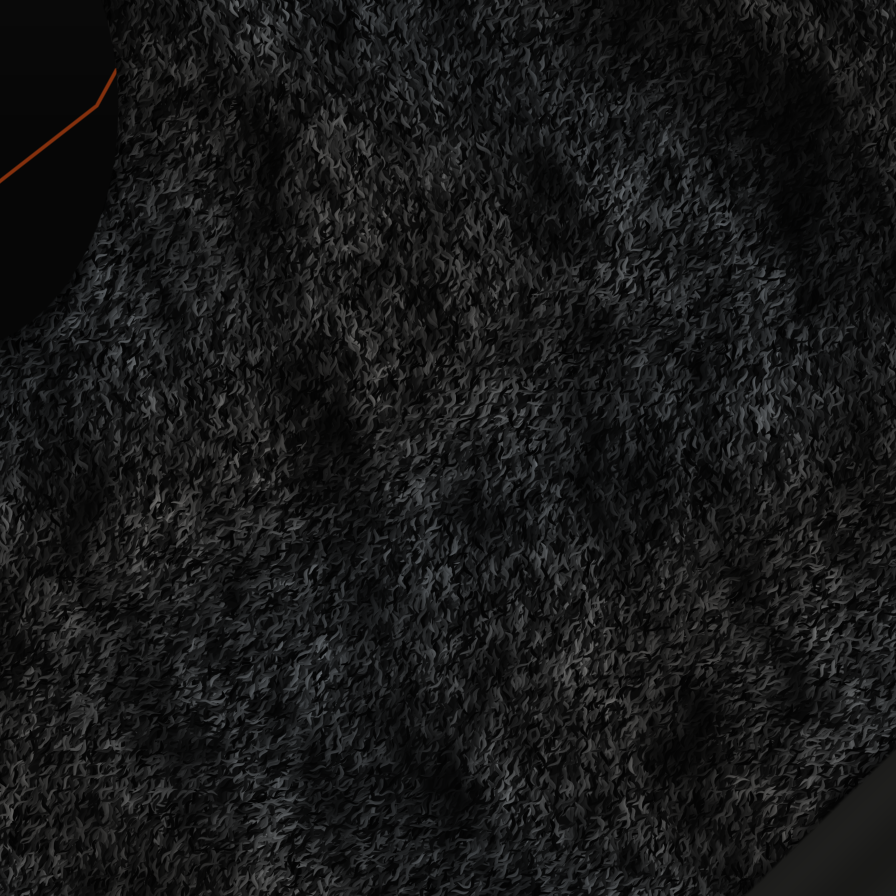
This texture is drawn by a Shadertoy shader. Its source:

```glsl
// Dark shaggy fabric: layers of short, bent fibres scattered on jittered grids.
// Layered sines form the folds and cellular noise the tufts; a black disc with
// an orange seam and a grey corner overlap the cloth.

vec2 hash2(vec2 p) {
    vec3 q = fract(p.xyx * vec3(0.1031, 0.1030, 0.0973));
    q += dot(q, q.yzx + 33.33);
    return fract((q.xx + q.yz) * q.zy);
}

// Distance to the nearest jittered cell point
float cellular(vec2 p) {
    vec2 cell = floor(p);
    float nearest = 2.0;
    for (int j = -1; j <= 1; j++)
    for (int i = -1; i <= 1; i++) {
        vec2 id = cell + vec2(i, j);
        nearest = min(nearest, length(id + hash2(id + 71.0) - p));
    }
    return nearest;
}

float segmentDistance(vec2 p, vec2 a, vec2 b) {
    vec2 ab = b - a;
    return length(p - a - ab * clamp(dot(p - a, ab) / dot(ab, ab), 0.0, 1.0));
}

// Light on the cloth: steep folds, tufts and one deep crease
float clothLight(vec2 p) {
    float across = p.x + 0.25 * p.y + 0.12 * p.y * p.y + 0.012 * sin(p.y * 17.0 + p.x * 9.0);
    float folds = 0.16 * sin(across * 43.0 + 1.6 * sin(p.y * 5.0))
                + 0.12 * sin(across * 19.0 + 1.0)
                + 0.08 * sin(p.y * 13.0 - p.x * 21.0);
    float tufts = 0.6 * (0.5 - cellular(p * vec2(26.0, 19.0)))
                + 0.5 * (0.5 - cellular(p * vec2(11.0, 7.0) + 5.0));
    float crease = segmentDistance(p, vec2(0.70, 1.0), vec2(1.0, 0.72));
    float light = 0.68 + folds + tufts;
    light *= mix(0.4, 1.0, smoothstep(0.01, 0.13, crease));
    return clamp(light, 0.12, 1.25);
}

// One layer of fibres painted over the shade below it
float fibreLayer(float shade, vec2 p, float layer, float light) {
    float density = 56.0 + 2.3 * layer;
    vec2 g = p * density + layer * vec2(17.3, 41.7);
    float soft = max(0.07, 0.7 * density / iResolution.y);
    float lean = 0.85 + 0.5 * p.y + 0.35 * sin(p.x * 9.0 + 3.0 * sin(p.y * 6.0));
    vec2 cell = floor(g);
    for (int j = -1; j <= 1; j++)
    for (int i = -1; i <= 1; i++) {
        vec2 id = cell + vec2(i, j);
        vec2 place = hash2(id + layer * 13.0);
        vec2 look = hash2(id + layer * 29.0 + 101.0);
        float angle = lean + (look.x - 0.5) * 1.5;
        vec2 along = vec2(cos(angle), sin(angle));
        vec2 d = g - id - place;
        float u = dot(d, along) / mix(0.6, 0.9, place.x);
        float v = dot(d, vec2(-along.y, along.x));
        v -= 0.13 * sin(u * 3.0 + place.y * 6.28);
        float halfWidth = mix(0.10, 0.17, look.x) * (1.0 - u * u);
        float cover = 1.0 - smoothstep(-soft, soft, abs(v) - halfWidth);
        cover *= 1.0 - smoothstep(0.75, 1.0, abs(u));
        float tone = 0.015 + 0.36 * pow(look.y, 1.6) * light;
        tone *= 1.0 - 0.25 * smoothstep(-0.15, 0.15, v);
        shade = mix(shade, tone, cover);
    }
    return shade;
}

void mainImage(out vec4 fragColor, in vec2 fragCoord) {
    vec2 p = fragCoord / iResolution.y;
    float pixel = 1.0 / iResolution.y;

    // Cloth
    float light = clothLight(p);
    float shade = 0.02 + 0.025 * light;
    for (int k = 0; k < 8; k++) shade = fibreLayer(shade, p, float(k), light);
    float warmth = 0.5 + 0.5 * sin(p.x * 8.0 + 2.0 * sin(p.y * 7.0));
    vec3 color = shade * mix(vec3(0.95, 1.0, 1.04), vec3(1.01, 1.0, 0.98), warmth);

    // Grey corner with a thin shadow along its edge
    float corner = (p.x - 0.83 - 1.03 * p.y) * 0.7;
    color *= mix(0.45, 1.0, smoothstep(0.0, 0.02, abs(corner)));
    vec3 cornerGrey = vec3(0.105, 0.105, 0.10) + 0.012 * sin(corner * 60.0);
    color = mix(color, cornerGrey, smoothstep(-0.002, 0.002 + pixel, corner));

    // Black disc, its soft shadow and the orange seam
    float disc = (length((p - vec2(-0.05, 0.88)) / vec2(0.182, 0.27)) - 1.0) * 0.18;
    color *= mix(0.5, 1.0, smoothstep(0.0, 0.025, disc));
    vec3 discBlack = vec3(0.022 + 0.012 * smoothstep(0.8, 1.0, p.y));
    float seam = min(segmentDistance(p, vec2(-0.01, 0.79), vec2(0.108, 0.882)),
                     segmentDistance(p, vec2(0.108, 0.882), vec2(0.130, 0.922)));
    discBlack = mix(discBlack, vec3(0.52, 0.19, 0.05), 1.0 - smoothstep(0.001, 0.002 + pixel, seam));
    color = mix(color, discBlack, 1.0 - smoothstep(-pixel, pixel, disc));

    fragColor = vec4(color, 1.0);
}
```
